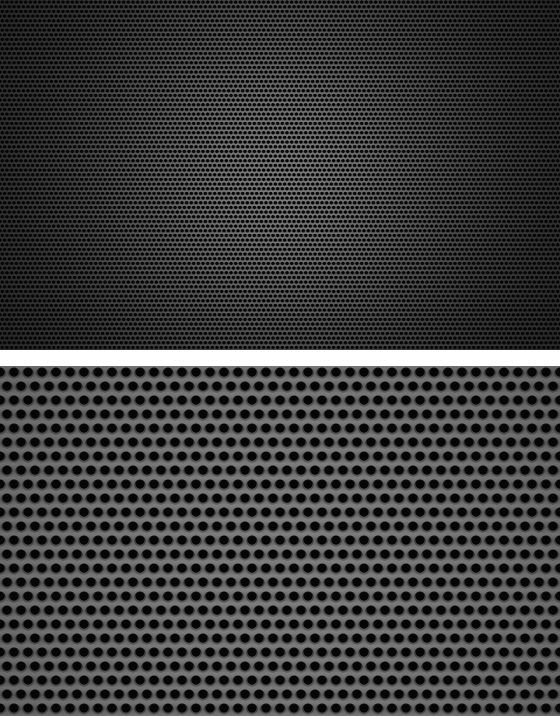
Top: the whole. Bottom: its middle third, enlarged.
This pattern is drawn by a Shadertoy shader. Its source:

```glsl
#define COLUMNS 120.0
#define ROWS 75.0
#define ROW_PITCH 1.0
#define HOLE_RADIUS 0.4
#define CORE_RADIUS 0.31
#define CORE_SHIFT 0.05
#define BAND_GAIN 0.12
#define WALL_DARK 0.35
#define WALL_LIT 0.8
#define METAL_DARK 0.13
#define METAL_BRIGHT 0.44
#define GLOW_FALLOFF 3.0

// Antialiased coverage of a disc; all lengths are in column pitches.
float disc(vec2 p, float radius, float pixel) {
    return 1.0 - smoothstep(-0.6 * pixel, 0.6 * pixel, length(p) - radius);
}

// Offset from the centre of the hole in a staggered row.
vec2 staggeredCell(vec2 p) {
    float row = floor(p.y / ROW_PITCH);
    float shift = 0.5 * mod(row, 2.0);
    return vec2(fract(p.x + shift) - 0.5, p.y - (row + 0.5) * ROW_PITCH);
}

// Soft light centred on the sheet.
float sheetLight(vec2 uv) {
    vec2 p = (uv - 0.5) * vec2(iResolution.x / iResolution.y, 1.0);
    return mix(METAL_DARK, METAL_BRIGHT, exp(-GLOW_FALLOFF * dot(p, p)));
}

void mainImage(out vec4 fragColor, in vec2 fragCoord) {
    vec2 uv = fragCoord / iResolution.xy;
    vec2 cell = staggeredCell(uv * vec2(COLUMNS, ROWS * ROW_PITCH));
    float pixel = COLUMNS / iResolution.x;

    // Metal, brightest in the bands between the rows
    float metal = sheetLight(uv);
    float band = -cos(6.2831853 * cell.y / ROW_PITCH);
    float shade = metal * (1.0 + BAND_GAIN * band);

    // Bevelled wall, lit from above on its lower side
    float facing = smoothstep(0.2, -0.4, cell.y);
    float hole = disc(cell, HOLE_RADIUS, pixel);
    shade = mix(shade, metal * mix(WALL_DARK, WALL_LIT, facing), hole);

    // Dark opening
    float core = disc(cell - vec2(0.0, CORE_SHIFT), CORE_RADIUS, pixel);
    shade = mix(shade, 0.02, core);

    fragColor = vec4(vec3(shade), 1.0);
}
```
